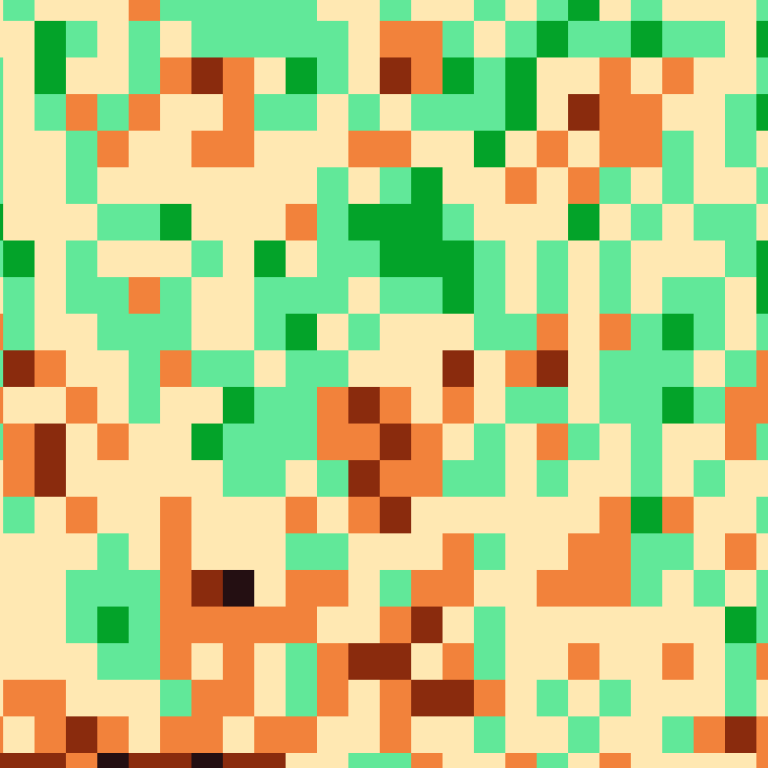
Give the GLSL for this texture, as a WebGL 1 fragment shader.

```glsl
precision highp float;
uniform vec2 u_resolution;

const vec2 GRID = vec2(24.47, 20.98);   // cells across and up the canvas
const vec2 SHIFT = vec2(0.9, 0.59);     // partial cells at the left and bottom

const vec3 BLACK  = vec3(0.14, 0.06, 0.07);
const vec3 BROWN  = vec3(0.54, 0.17, 0.05);
const vec3 ORANGE = vec3(0.95, 0.51, 0.23);
const vec3 CREAM  = vec3(1.00, 0.91, 0.70);
const vec3 MINT   = vec3(0.38, 0.91, 0.60);
const vec3 GREEN  = vec3(0.01, 0.64, 0.16);

vec2 hash2(vec2 p, float seed) {
  vec3 q = fract(vec3(p.xyx + seed) * vec3(0.1031, 0.1030, 0.0973));
  q += dot(q, q.yzx + 33.33);
  return fract((q.xx + q.yz) * q.zy);
}

float cornerSlope(vec2 lattice, vec2 offset, float seed) {
  float angle = 6.28319 * hash2(lattice, seed).x;
  return dot(vec2(cos(angle), sin(angle)), offset);
}

float gradientNoise(vec2 p, float seed) {
  vec2 i = floor(p), f = p - i;
  vec2 fade = f * f * f * (f * (f * 6.0 - 15.0) + 10.0);
  vec2 e = vec2(1.0, 0.0);
  float low = mix(cornerSlope(i, f, seed), cornerSlope(i + e, f - e, seed), fade.x);
  float high = mix(cornerSlope(i + e.yx, f - e.yx, seed),
                   cornerSlope(i + 1.0, f - 1.0, seed), fade.x);
  return mix(low, high, fade.y);
}

// Sum of four uniform values: a cheap bell curve around zero
float bellNoise(vec2 cell, float seed) {
  return dot(hash2(cell, seed) + hash2(cell, seed + 57.3), vec2(1.0)) - 2.0;
}

// Height of a cell, with roughly unit variance: tilt, patches and grain
float cellHeight(vec2 cell) {
  vec2 centre = (cell + 0.5 - SHIFT) / GRID - 0.5;
  float tilt = dot(centre, vec2(0.6, 1.3));
  float patches = 2.73 * gradientNoise(cell / 4.3 + 0.37, 11.7);
  float grain = 1.2 * bellNoise(cell, 23.1);
  return tilt + patches + grain;
}

// Height bands, from darkest earth to deepest green
vec3 cellColor(vec2 cell) {
  float h = cellHeight(cell);
  vec3 color = mix(BLACK, BROWN, step(-2.6, h));
  color = mix(color, ORANGE, step(-1.64, h));
  color = mix(color, CREAM, step(-0.74, h));
  color = mix(color, MINT, step(0.36, h));
  return mix(color, GREEN, step(1.40, h));
}

void main() {
  float side = min(u_resolution.x, u_resolution.y);
  vec2 p = gl_FragCoord.xy / side * GRID + SHIFT;

  // Blend the four nearest cells across a one-pixel border
  vec2 cell = floor(p - 0.5);
  vec2 pixel = GRID / side;
  vec2 blend = clamp((p - cell - 1.0) / pixel + 0.5, 0.0, 1.0);
  vec3 low = mix(cellColor(cell), cellColor(cell + vec2(1.0, 0.0)), blend.x);
  vec3 high = mix(cellColor(cell + vec2(0.0, 1.0)), cellColor(cell + 1.0), blend.x);
  gl_FragColor = vec4(mix(low, high, blend.y), 1.0);
}
```
